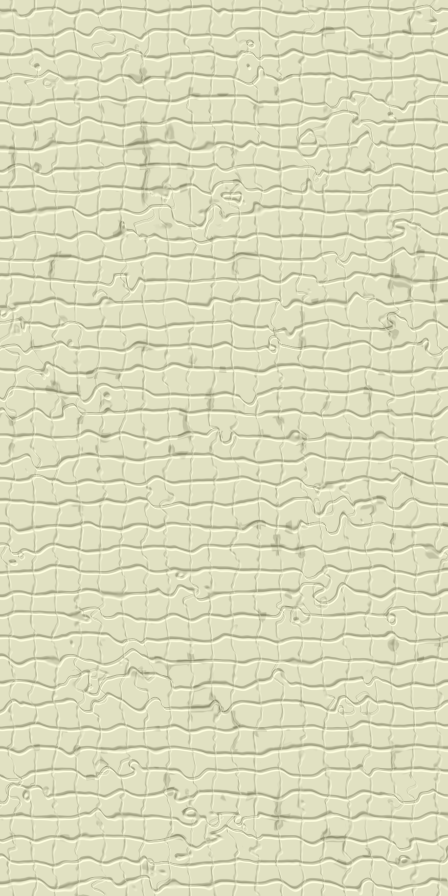
This texture is drawn by a Shadertoy shader. Its source:

```glsl
const float COLUMNS = 20.0;
const vec3 PLASTER = vec3(0.882, 0.882, 0.762);
const vec2 TO_LIGHT = vec2(-0.035, 0.065);

float hash(vec2 p) {
    vec3 q = fract(vec3(p.xyx) * 0.1031);
    q += dot(q, q.yzx + 33.33);
    return fract((q.x + q.y) * q.z);
}

float valueNoise(vec2 p) {
    vec2 cell = floor(p);
    vec2 f = fract(p);
    f = f * f * (3.0 - 2.0 * f);
    float low = mix(hash(cell), hash(cell + vec2(1, 0)), f.x);
    float high = mix(hash(cell + vec2(0, 1)), hash(cell + vec2(1, 1)), f.x);
    return mix(low, high, f.y);
}

float signedNoise(vec2 p, float frequency, float seed) {
    return valueNoise(p * frequency + seed) - 0.5;
}

// Bends the grid gently, with scattered spots where lines fold and tear
vec2 warp(vec2 p) {
    float torn = smoothstep(0.62, 0.9, valueNoise(p * 0.75 + 29.6));
    float bendX = 0.42 * signedNoise(p, 1.2, 17.3);
    float bendY = 0.5 * signedNoise(p, 1.3, 71.9);
    vec2 jag = vec2(signedNoise(p, 5.0, 43.1), signedNoise(p, 4.0, 95.7));
    vec2 fold = vec2(signedNoise(p, 1.9, 61.2), signedNoise(p, 1.9, 37.8));
    return p + vec2(bendX, bendY) + jag * vec2(0.15, 0.04) + 1.3 * torn * fold;
}

float lineMask(float coordinate, float halfWidth, float softness) {
    float d = abs(fract(coordinate) - 0.5);
    return 1.0 - smoothstep(halfWidth - softness, halfWidth + softness, d);
}

// Groove depth: strong rows, faint broken columns
float grooveDepth(vec2 p) {
    vec2 q = warp(p);
    float row = lineMask(q.y, 0.05, 0.03);
    float strength = mix(0.25, 0.85, valueNoise(p * vec2(2.0, 4.0) + 53.4));
    float column = strength * lineMask(q.x, 0.035, 0.03);
    return max(row, column);
}

// Flat grey patches where the torn surface shows its ground
float groundPatch(vec2 p) {
    vec2 q = warp(p);
    float nearLine = max(lineMask(q.y, 0.18, 0.03), lineMask(q.x, 0.15, 0.03));
    float spot = smoothstep(0.74, 0.82, valueNoise(p * vec2(1.7, 1.5) + 83.1));
    float cluster = smoothstep(0.45, 0.6, valueNoise(p * 0.4 + 12.7));
    return nearLine * spot * cluster;
}

// Relief lit from above, with grey groove floors and patches
float reliefShade(vec2 p) {
    float slope = grooveDepth(p + TO_LIGHT) - grooveDepth(p - TO_LIGHT);
    float relief = slope > 0.0 ? 0.115 * slope : 0.19 * slope;
    float ground = max(0.075 * grooveDepth(p), 0.12 * groundPatch(p));
    return relief - ground;
}

void mainImage(out vec4 fragColor, in vec2 fragCoord) {
    float scale = COLUMNS / iResolution.x;
    float shade = 0.0;

    // Four samples per pixel smooth the edges
    for (int i = 0; i < 4; i++) {
        vec2 offset = vec2(i % 2, i / 2) * 0.5 - 0.25;
        shade += 0.25 * reliefShade((fragCoord + offset) * scale);
    }
    fragColor = vec4(PLASTER + shade, 1.0);
}
```
